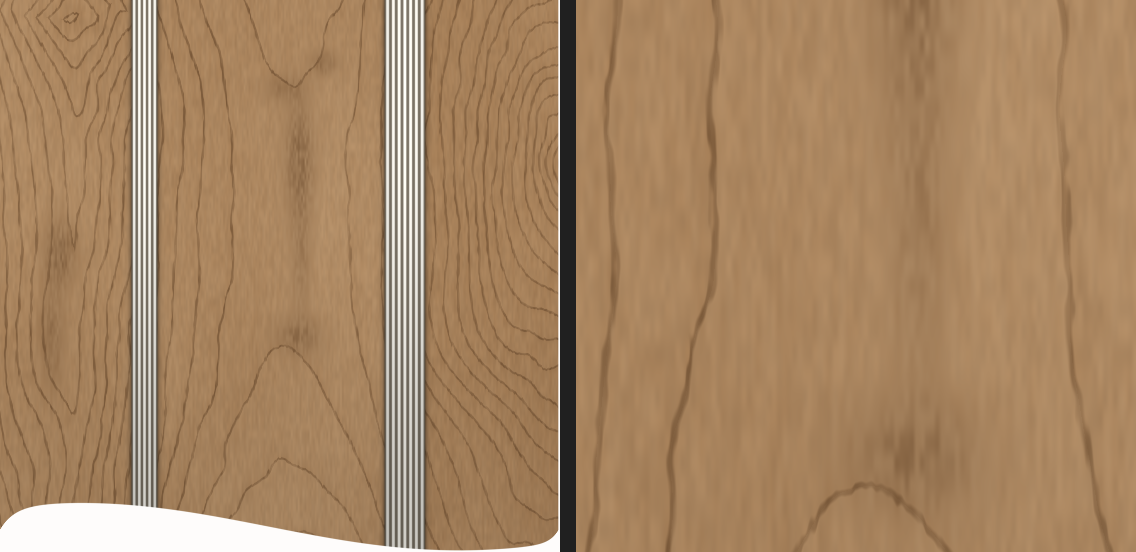
Left, the full canvas; right, a detail of the centre.
A WebGL 1 fragment shader for this texture:

```glsl
precision highp float;
// Three oak boards divided by two ribbed metal strips, above a wavy white page edge.
// Growth rings are contour lines of one scalar field per board, roughened by
// stretched fibre noise; the ribs are a cosine profile across each strip.

uniform vec2 u_resolution;

#define WOOD_LIGHT vec3(0.70, 0.56, 0.41)
#define WOOD_MID vec3(0.61, 0.46, 0.31)
#define WOOD_DARK vec3(0.40, 0.28, 0.17)
#define METAL_LIGHT vec3(0.96, 0.95, 0.92)
#define METAL_DARK vec3(0.46, 0.43, 0.38)
#define PAGE vec3(0.995, 0.99, 0.985)
#define STRIP_A vec2(0.235, 0.281)
#define STRIP_B vec2(0.687, 0.759)
#define RIBS_A 5.0
#define RIBS_B 7.0
#define LINE_WIDTH 0.0031

float hash(vec2 p) {
  vec3 q = fract(vec3(p.xyx) * 0.1031);
  q += dot(q, q.yzx + 33.33);
  return fract((q.x + q.y) * q.z);
}

float noise(vec2 p) {
  vec2 i = floor(p), f = fract(p);
  f = f * f * (3.0 - 2.0 * f);
  return mix(mix(hash(i), hash(i + vec2(1.0, 0.0)), f.x),
             mix(hash(i + vec2(0.0, 1.0)), hash(i + 1.0), f.x), f.y);
}

// Ring fields: each integer level becomes a growth line.
float knotField(vec2 p) {
  vec2 d = p - vec2(0.125, 0.965);
  float rise = 0.10 * (1.0 - exp(-abs(d.y) / 0.15));
  rise += 0.035 * (1.0 - smoothstep(0.10, 0.38, p.y));
  return 45.0 * (sqrt(d.x * d.x + 0.0003) + rise);
}

float saddleField(vec2 p) {
  vec2 d = p - vec2(0.515, 0.60);
  return 70.0 * d.x * d.x + 0.35 - (d.y > 0.0 ? 6.0 : 7.0) * d.y * d.y;
}

float ovalField(vec2 p) {
  vec2 d = (p - vec2(1.02, 0.70)) * vec2(1.0, 0.45);
  return 40.0 * pow(length(d) + 0.003, 0.6);
}

float ringField(vec2 p, float board) {
  vec2 seed = vec2(board * 17.0);
  float bend = noise(p * vec2(9.0, 5.0) + seed) - 0.5;
  float ripple = noise(p * vec2(34.0, 20.0) + seed) - 0.5;
  p.x += 0.035 * bend + 0.010 * ripple;
  p.y += 0.06 * bend - 0.025 * ripple;
  if (board < 0.5) return knotField(p);
  if (board < 1.5) return saddleField(p);
  return ovalField(p);
}

float smudge(vec2 p, vec2 center, vec2 radius) {
  vec2 d = (p - center) / radius;
  return exp(-dot(d, d));
}

vec3 wood(vec2 p, float board) {
  float fibre = noise(p * vec2(240.0, 38.0));
  float pores = noise(p * vec2(330.0, 75.0) + 40.0);
  float cloud = noise(p * vec2(7.0, 3.0) + 9.0);

  // Distance to the nearest growth line, from the field and its slope.
  float e = 0.002;
  float f = ringField(p, board);
  vec2 slope = vec2(ringField(p + vec2(e, 0.0), board),
                    ringField(p + vec2(0.0, e), board)) - f;
  float steep = max(length(slope) / e, 2.0);
  float offset = fract(f + 0.5) - 0.5;
  float dist = abs(offset / steep + 0.003 * (pores - 0.5));
  float line = 1.0 - smoothstep(0.0006, LINE_WIDTH, dist);
  float halo = exp(-fract(f) / steep / 0.010);
  float strength = mix(0.35, 0.85, fibre) * mix(0.7, 1.1, cloud);

  // Dark mineral stains along the heart of the boards.
  float stain = smudge(p, vec2(0.107, 0.54), vec2(0.028, 0.06))
    + 0.7 * smudge(p, vec2(0.093, 0.39), vec2(0.022, 0.09))
    + smudge(p, vec2(0.535, 0.71), vec2(0.026, 0.11))
    + 0.6 * smudge(p, vec2(0.505, 0.84), vec2(0.035, 0.025))
    + 0.8 * smudge(p, vec2(0.580, 0.885), vec2(0.023, 0.022))
    + 0.5 * smudge(p, vec2(0.537, 0.52), vec2(0.018, 0.10))
    + 0.8 * smudge(p, vec2(0.535, 0.39), vec2(0.042, 0.035));

  float tone = 0.18 + 0.35 * cloud + 0.35 * (fibre - 0.5) + 0.22 * halo;
  tone += board > 1.5 ? 0.25 : 0.0;
  vec3 color = mix(WOOD_LIGHT, WOOD_MID, tone);
  color = mix(color, WOOD_DARK, clamp(stain * (0.12 + 0.6 * pores), 0.0, 0.6));
  color = mix(color, WOOD_DARK, line * strength * 0.8);
  color *= 1.0 + 0.06 * (pores - 0.5);
  return color * mix(0.95, 1.02, smoothstep(0.0, 0.6, p.y));
}

// Lays a ribbed strip with dark seams over the wood.
vec3 addStrip(vec3 color, vec2 p, vec2 span, float ribs, float px) {
  float t = (p.x - span.x) / (span.y - span.x);
  float rib = 0.5 - 0.5 * cos(6.28318 * ribs * t);
  vec3 metal = mix(METAL_DARK, METAL_LIGHT, smoothstep(0.05, 0.95, rib));
  metal *= mix(0.82, 1.03, smoothstep(0.0, 0.8, p.y)) * (0.94 + 0.1 * sin(3.1 * t));
  float outside = max(span.x - p.x, p.x - span.y);
  color *= 1.0 - 0.45 * exp(-max(outside, 0.0) / 0.0035);
  return mix(metal, color, smoothstep(-px, px, outside));
}

void main() {
  vec2 p = gl_FragCoord.xy / u_resolution;
  float px = 0.75 / u_resolution.y;
  float board = step(STRIP_A.x, p.x) + step(STRIP_B.x, p.x);

  vec3 color = wood(p, board);
  color = addStrip(color, p, STRIP_A, RIBS_A, px);
  color = addStrip(color, p, STRIP_B, RIBS_B, px);

  // White page: a long wave with rounded lower corners and a thin right margin.
  float wave = 0.046 + 0.043 * cos((p.x - 0.14) * 4.62);
  wave += 0.028 * exp((p.x - 1.0) / 0.015) - 0.04 * exp(-p.x / 0.025);
  float page = max(wave - p.y, p.x - 0.997);
  color = mix(color, PAGE, smoothstep(-px, px, page));
  gl_FragColor = vec4(color, 1.0);
}
```
